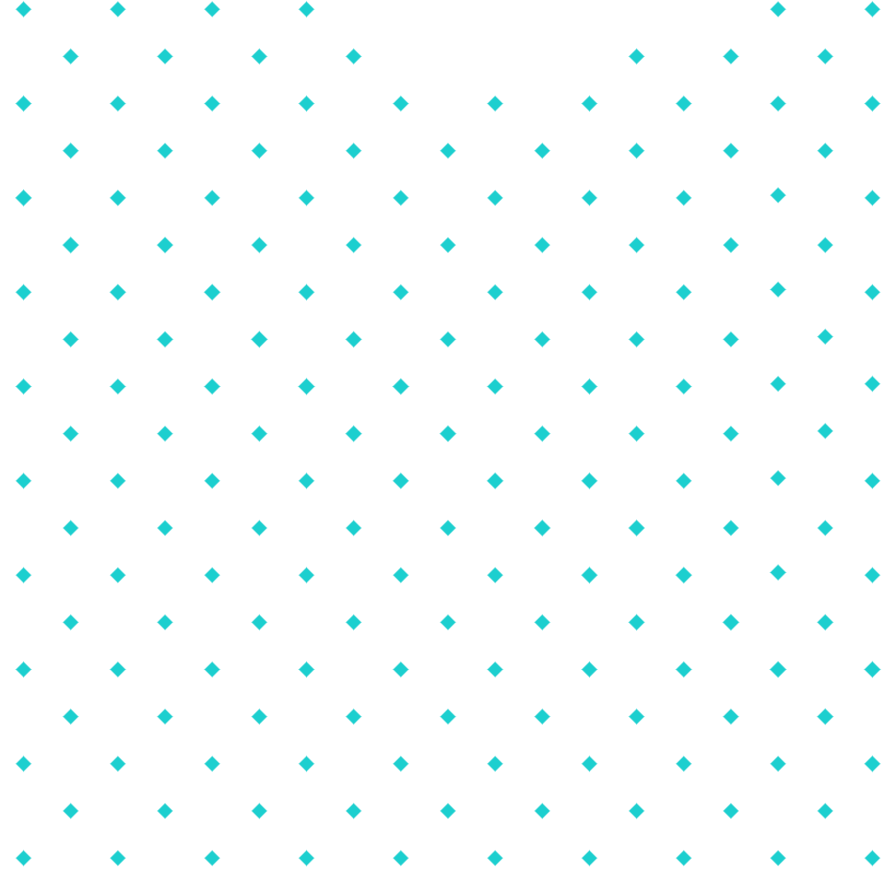
Write a three.js fragment shader that draws this pattern.

```glsl
// Staggered lattice of small turquoise diamonds on white, with a notch at the top.
varying vec2 vUv;

const float CELLS = 19.0;
const vec2 ORIGIN = vec2(0.0263, 0.0423);
const float RADIUS = 0.0086;
const float SWELL = 0.0005;
const float LIFT = 0.0030;
const float SOFTNESS = 0.0016;
const vec3 PAPER = vec3(1.0);
const vec3 TURQUOISE = vec3(0.11, 0.81, 0.81);

// Coverage of a diamond centred on zero
float diamond(vec2 p, float radius, float softness) {
  float edge = abs(p.x) + abs(p.y) - radius;
  return 1.0 - smoothstep(-softness, softness, edge);
}

// One on every second cell, in checkerboard order
float checker(vec2 id) {
  return 1.0 - mod(id.x + id.y, 2.0);
}

// One inside the empty wedge that hangs from the top row
float notch(vec2 id) {
  float reach = abs(id.x - 10.6) + 2.0 * (18.0 - id.y);
  return 1.0 - step(4.0, reach);
}

// One inside the wedge of slightly raised diamonds at the right
float raised(vec2 id) {
  float reach = 2.0 * (id.x - 16.0) + abs(id.y - 10.0);
  return step(15.5, id.x) * (1.0 - step(4.5, reach));
}

// Slight growth along a falling diagonal band
float diagonalBand(vec2 id) {
  float offset = id.y - (14.0 - 0.6 * id.x);
  return exp(-0.4 * offset * offset);
}

void main() {
  // Nearest lattice point and the offset from it
  vec2 grid = (vUv - ORIGIN) * CELLS;
  vec2 id = floor(grid + 0.5);
  vec2 local = (grid - id) / CELLS;

  // Variation between diamonds
  local.y -= LIFT * raised(id);
  float radius = RADIUS + SWELL * diagonalBand(id);

  float present = checker(id) * (1.0 - notch(id));
  float ink = present * diamond(local, radius, SOFTNESS);
  gl_FragColor = vec4(mix(PAPER, TURQUOISE, ink), 1.0);
}
```
